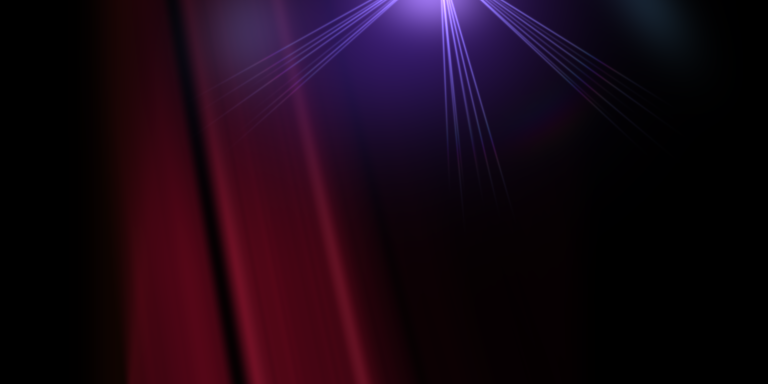
A Shadertoy shader for this background:

```glsl
// A dark stage: a leaning crimson curtain on the left, lit by a violet lamp
// above the top edge. The cloth is a fold profile along a sheared axis; the
// light is a sum of soft elliptical glows, fans of thin rays and a faint ring.

// Units: canvas height = 1, x runs from 0 to 2 on a 2:1 canvas.
const vec2 LAMP = vec2(1.125, 1.02);
const vec2 RAY_ORIGIN = vec2(1.146, 1.10);
const vec3 CRIMSON = vec3(0.315, 0.022, 0.085);
const vec3 RIDGE_RED = vec3(0.12, 0.045, 0.06);
const vec3 EDGE_BROWN = vec3(0.06, 0.014, 0.004);
const vec3 CORE_COLOR = vec3(0.40, 0.36, 0.50);
const vec3 HALO_COLOR = vec3(0.20, 0.095, 0.40);
const vec3 WASH_COLOR = vec3(0.055, 0.035, 0.14);
const vec3 HAZE_COLOR = vec3(0.10, 0.14, 0.20);
const vec3 TEAL_COLOR = vec3(0.07, 0.125, 0.16);
const vec3 RAY_COLOR = vec3(0.26, 0.26, 0.48);
const float LEAN = 0.175;
const float LEAN_SPREAD = 0.18;
const float RING_RADIUS = 0.50;
const float RAY_WIDTH = 0.0028;
const int RAYS_PER_FAN = 7;

float hash(float n) {
    return fract(sin(n * 127.1) * 43758.5453);
}

float noise(float x) {
    float cell = floor(x);
    float t = smoothstep(0.0, 1.0, fract(x));
    return mix(hash(cell), hash(cell + 1.0), t);
}

float bell(float x, float width) {
    x /= width;
    return exp(-x * x);
}

float glow(vec2 p, vec2 center, vec2 radius) {
    vec2 q = (p - center) / radius;
    return exp(-dot(q, q));
}

vec3 spectrum(float t) {
    return 0.5 + 0.5 * cos(6.2832 * (t + vec3(0.0, 0.33, 0.67)));
}

vec3 curtain(vec2 p) {
    // Position across the cloth, measured where each fold meets the floor
    float s = p.x + LEAN * p.y;
    s += LEAN_SPREAD * p.y * (s - 0.63);

    // Broad shading of the panels
    float shade = mix(0.6, 1.0, smoothstep(0.30, 0.56, s));
    shade *= 1.0 - 0.2 * smoothstep(0.70, 0.90, s);
    shade *= 1.0 - 0.45 * smoothstep(0.95, 1.02, s);
    shade *= 1.0 - 0.68 * smoothstep(1.00, 1.13, s);
    shade *= 1.0 - 0.5 * smoothstep(1.20, 1.32, s);

    // Fine pleats, the deep fold and the dark seam
    shade *= 0.86 + 0.2 * noise(s * 30.0) + 0.08 * noise(s * 85.0);
    shade *= 1.0 - 0.92 * bell(s - 0.622, 0.027);
    shade *= 1.0 - 0.5 * bell(s - 1.10, 0.018);
    vec3 cloth = CRIMSON * shade;
    cloth += RIDGE_RED * (0.8 * bell(s - 0.675, 0.025) + bell(s - 0.945, 0.018));

    // Vertical side edges, and the dimmer upper part
    float body = smoothstep(mix(0.32, 0.20, p.y), mix(0.345, 0.46, p.y), p.x);
    body *= 1.0 - smoothstep(1.45, 1.57, p.x);
    cloth *= body * mix(1.0, 0.38, smoothstep(0.25, 0.95, p.y));
    return cloth + EDGE_BROWN * bell(p.x - 0.31, 0.07);
}

vec3 lampLight(vec2 p) {
    vec3 light = CORE_COLOR * glow(p, LAMP, vec2(0.13, 0.09));
    light += HALO_COLOR * glow(p, LAMP, vec2(0.34, 0.33));
    light += WASH_COLOR * glow(p, vec2(0.86, 0.83), vec2(0.30, 0.26));
    light += HAZE_COLOR * glow(p, vec2(0.64, 0.92), vec2(0.12, 0.15));
    vec2 tilted = vec2(p.x + 0.5 * (p.y - 1.0), p.y);
    return light + TEAL_COLOR * glow(tilted, vec2(1.68, 1.0), vec2(0.09, 0.14));
}

// Thin rays spread around one heading; angles are measured from straight down
float rayFan(vec2 p, float heading, float spread, float reach, float seed) {
    vec2 d = p - RAY_ORIGIN;
    float r = length(d);
    float angle = atan(d.x, -d.y);
    float width = max(RAY_WIDTH, 0.7 / iResolution.y);
    float sum = 0.0;
    for (int i = 0; i < RAYS_PER_FAN; i++) {
        float id = float(i) + seed;
        float t = (float(i) + hash(id)) / float(RAYS_PER_FAN);
        float offset = r * sin(angle - heading - spread * (2.0 * t - 1.0));
        float len = reach * mix(0.7, 1.0, hash(id + 31.7));
        float fade = 1.0 - smoothstep(0.12, len, r);
        sum += bell(offset, width) * fade * mix(0.35, 1.0, hash(id + 57.3));
    }
    return sum;
}

void mainImage(out vec4 fragColor, in vec2 fragCoord) {
    vec2 p = fragCoord / iResolution.xy * vec2(2.0, 1.0);
    vec3 color = curtain(p) + lampLight(p);

    // Rays turn from violet to rainbow hues where they cross the ring
    float rays = rayFan(p, -0.94, 0.13, 0.86, 3.0)
               + rayFan(p, 0.16, 0.13, 0.80, 17.0)
               + rayFan(p, 0.91, 0.11, 0.86, 41.0);
    vec2 d = p - RAY_ORIGIN;
    float ringOffset = length(d) - RING_RADIUS;
    float ring = bell(ringOffset, 0.06);
    vec3 hue = spectrum(0.2 - ringOffset * 6.0);
    color += rays * mix(RAY_COLOR, 0.5 * hue, 0.6 * ring);
    color += 0.045 * hue * ring * bell(atan(d.x, -d.y) - 0.6, 0.25);

    fragColor = vec4(min(color, 1.0), 1.0);
}
```
